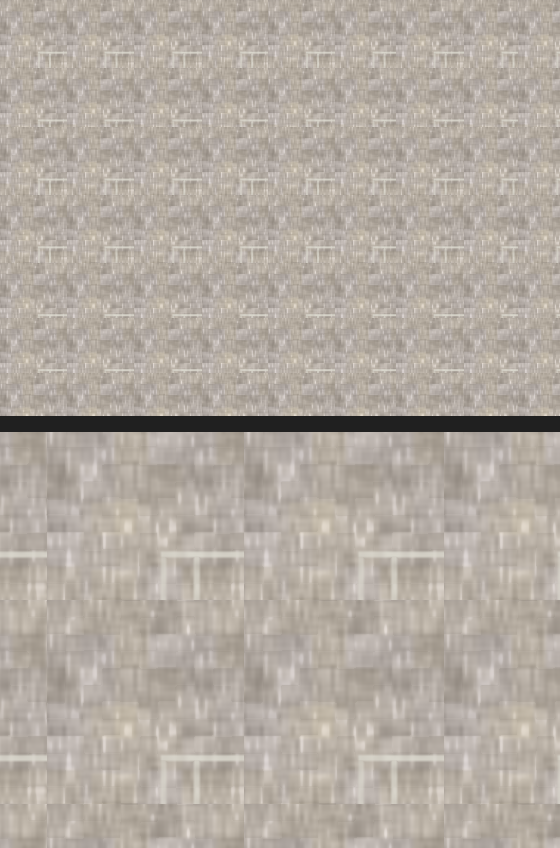
Top: the whole. Bottom: its middle third, enlarged.
Reproduce this texture procedurally as a Shadertoy shader.

```glsl
float hash(vec2 p) {
    vec3 q = fract(vec3(p.xyx) * 0.1031);
    q += dot(q, q.yzx + 33.33);
    return fract((q.x + q.y) * q.z);
}

// Cell noise: soft = 0.5 blends fully, small values give flat patches
float patches(vec2 p, float soft) {
    vec2 cell = floor(p);
    vec2 f = smoothstep(0.5 - soft, 0.5 + soft, fract(p));
    return mix(mix(hash(cell), hash(cell + vec2(1, 0)), f.x),
               mix(hash(cell + vec2(0, 1)), hash(cell + 1.0), f.x), f.y);
}

// Soft-edged box from lo to hi
float box(vec2 p, vec2 lo, vec2 hi, float blur) {
    vec2 a = smoothstep(lo - blur, lo + blur, p);
    vec2 b = 1.0 - smoothstep(hi - blur, hi + blur, p);
    return a.x * a.y * b.x * b.y;
}

// Position inside the tile; some columns and rows are cropped short
vec2 tilePosition(vec2 p) {
    float widths[8] = float[8](0.98, 1.0, 1.0, 0.97, 0.98, 0.90, 1.0, 0.81);
    float heights[6] = float[6](1.0, 0.87, 1.0, 1.0, 0.81, 0.81);
    for (int i = 0; i < 8; i++) {
        if (p.x < widths[i]) break;
        p.x -= widths[i];
    }
    for (int i = 0; i < 6; i++) {
        if (p.y < heights[i]) break;
        p.y -= heights[i];
    }
    return fract(p);
}

vec3 weave(vec2 t) {
    // Woven blocks, large and small
    float large = patches(t * 6.0 + vec2(3.5, 7.5), 0.08);
    float small = patches(t * vec2(11.0, 12.0) + vec2(40.5, 20.5), 0.1);
    float hue = patches(t * 6.0 + vec2(71.5, 33.5), 0.1) - 0.5;

    // Short upright fibres and faint cross threads
    float fibre = patches(t * vec2(46.0, 14.0) + 90.0, 0.5);
    float thread = patches(t * vec2(11.0, 46.0) + 150.0, 0.5);
    float seam = pow(abs(cos(3.14159 * (t.y * 6.0 + 0.5 * step(0.5, small)))), 12.0);

    float tone = 0.075 * (large - 0.5) + 0.07 * (small - 0.5);
    tone += 0.1 * (fibre - 0.5) + 0.045 * (thread - 0.5) - 0.028 * seam;
    float glint = smoothstep(0.6, 0.95, fibre) * smoothstep(0.4, 0.8, small);
    tone += 0.065 * glint;

    // Broad shading: darker left side and upper middle, banded block rows
    tone -= 0.024 * (1.0 - smoothstep(0.1, 0.3, t.x));
    tone -= 0.016 * box(t, vec2(0.0, 0.12), vec2(1.0, 0.48), 0.08);
    tone -= 0.008 * cos(6.28318 * (t.y * 3.0 - 0.25));

    // Two tan blocks
    float tanBlocks = box(t, vec2(0.22, 0.52), vec2(0.44, 0.68), 0.012)
                    + box(t, vec2(0.22, 0.85), vec2(0.44, 1.05), 0.012);
    float warmth = 0.024 * hue + 0.014 * tanBlocks - 0.01 * glint;
    tone += 0.016 * tanBlocks;

    return vec3(0.727, 0.694, 0.660) + tone + warmth * vec3(0.4, 0.2, -1.0);
}

void mainImage(out vec4 fragColor, in vec2 fragCoord) {
    vec2 p = vec2(fragCoord.x, iResolution.y - fragCoord.y) * 6.13 / iResolution.y;
    vec2 t = tilePosition(p);
    vec3 color = weave(t);

    // Pale slub threads: one bar with two hanging tails
    float wear = 0.65 + 0.35 * patches(t * 24.0, 0.5);
    float bar = box(t, vec2(0.56, 0.760), vec2(1.1, 0.790), 0.009);
    float leftTail = box(t, vec2(0.560, 0.77), vec2(0.588, 1.1), 0.009);
    float midTail = box(t, vec2(0.722, 0.77), vec2(0.752, 1.1), 0.009);
    float slub = max(bar, max(0.7 * leftTail, 0.85 * midTail)) * wear;
    color = mix(color, vec3(0.86, 0.85, 0.81), slub);

    fragColor = vec4(color, 1.0);
}
```
